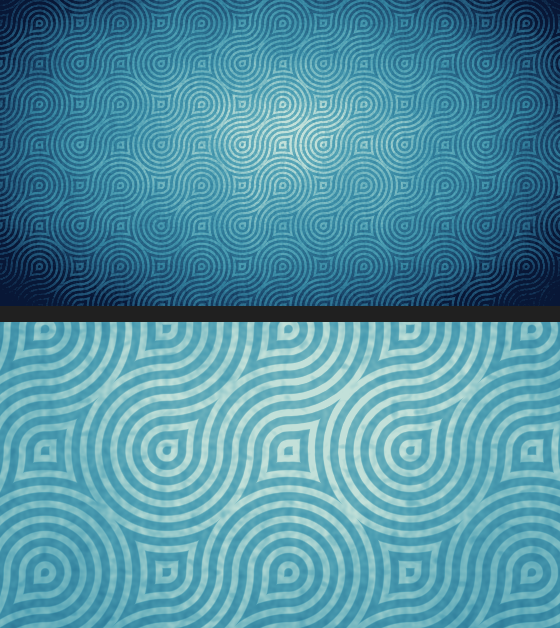
Top, the full canvas; bottom, a detail of the centre.
Give the GLSL for this pattern, as a Shadertoy shader.

```glsl
// Interlaced concentric rings on a square Truchet grid, in worn teal under a vignette.
// Three tiles in four draw arcs around ring centres; the fourth bends them around
// the other two corners, giving teardrops, S-shaped bands and pinched squares.

vec2 hashGradient(vec2 cell) {
    vec3 h = fract(cell.xyx * vec3(0.1031, 0.1030, 0.0973));
    h += dot(h, h.yzx + 33.33);
    float angle = 6.2832 * fract((h.x + h.y) * h.z);
    return vec2(cos(angle), sin(angle));
}

float gradientNoise(vec2 p) {
    vec2 i = floor(p), f = fract(p);
    vec2 u = f * f * f * (f * (f * 6.0 - 15.0) + 10.0);
    float a = dot(hashGradient(i), f);
    float b = dot(hashGradient(i + vec2(1, 0)), f - vec2(1, 0));
    float c = dot(hashGradient(i + vec2(0, 1)), f - vec2(0, 1));
    float d = dot(hashGradient(i + vec2(1, 1)), f - vec2(1, 1));
    return mix(mix(a, b, u.x), mix(c, d, u.x), u.y);
}

// Ring coordinate: 0 at a ring centre, 1 at a pinched square, continuous across tiles.
float ringDistance(vec2 q) {
    vec2 tile = floor(q), f = fract(q);
    if (mod(tile.x + tile.y, 2.0) > 0.5) f.x = 1.0 - f.x;
    float toCentre = min(length(f), length(f - 1.0));
    float toSquare = min(length(f - vec2(1, 0)), length(f - vec2(0, 1)));
    bool linked = mod(tile.x, 2.0) > 0.5 && mod(tile.y, 2.0) > 0.5;
    return linked ? 1.0 - toSquare : toCentre;
}

// Blend through the palette from navy to pale cream-teal.
vec3 tealRamp(float tone) {
    vec3 shades[7] = vec3[7](
        vec3(0.03, 0.09, 0.21), vec3(0.09, 0.25, 0.39), vec3(0.15, 0.38, 0.51),
        vec3(0.20, 0.51, 0.62), vec3(0.30, 0.62, 0.70), vec3(0.48, 0.73, 0.76),
        vec3(0.76, 0.88, 0.85));
    tone = clamp(tone, 0.0, 5.999);
    int i = int(tone);
    return mix(shades[i], shades[i + 1], fract(tone));
}

void mainImage(out vec4 fragColor, in vec2 fragCoord) {
    vec2 uv = (fragCoord - 0.5 * iResolution.xy) / iResolution.y;
    vec2 screen = 2.0 * fragCoord / iResolution.xy - 1.0;

    // Eight ring periods per tile, with edges softened over about a pixel
    vec2 q = uv / 0.13256 - vec2(0.07, 1.2);
    float phase = fract(8.0 * ringDistance(q));
    float soft = 0.03 + 0.45 * 8.0 / (0.13256 * iResolution.y);
    float line = 1.0 - smoothstep(0.23 - soft, 0.23 + soft, abs(phase - 0.5));

    // Worn paper: broad blotches, vertical creases and fine grain
    float blotch = gradientNoise(uv * 7.0) + 0.5 * gradientNoise(uv * 17.0 + 9.0);
    float crease = gradientNoise(uv * vec2(90.0, 16.0) + 31.0);
    float grain = gradientNoise(uv * 150.0 + 57.0);
    float scuff = smoothstep(0.2, 0.5, gradientNoise(uv * vec2(60.0, 80.0) + 83.0));

    // Vignette, heavier at the sides, with a small glow just above the middle
    vec2 fromLight = screen - vec2(0.0, 0.08);
    vec2 fromGlow = screen - vec2(0.02, 0.16);
    float tone = 4.6 - dot(vec2(3.0, 2.5), fromLight * fromLight);
    tone += 0.7 * exp(-12.0 * dot(fromGlow, fromGlow));

    // Ring relief, faded where the surface is rubbed
    tone += (line - 0.5) * (1.45 + 0.3 * blotch - 0.3 * scuff);
    tone += 0.35 * blotch + 0.35 * crease + 0.5 * grain - 0.35 * scuff;

    fragColor = vec4(tealRamp(tone), 1.0);
}
```
